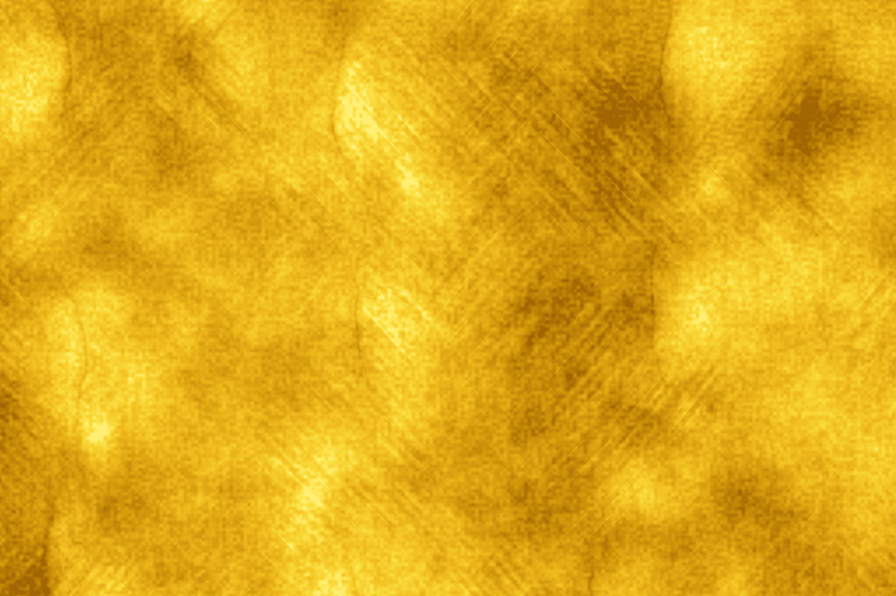
Give the GLSL for this texture, as a Shadertoy shader.

```glsl
// Burnished gold leaf: cloudy sheen, creased lobes, hot glints, diagonal scratches and fine grain.

const vec2 CELL = vec2(0.50, 0.44);   // spacing of the creased lobes

// Gold tones from deep shadow to highlight
const vec3 GOLD[8] = vec3[8](
    vec3(0.63, 0.40, 0.01), vec3(0.73, 0.50, 0.02),
    vec3(0.81, 0.58, 0.04), vec3(0.87, 0.65, 0.07),
    vec3(0.93, 0.72, 0.11), vec3(0.96, 0.79, 0.16),
    vec3(0.98, 0.86, 0.24), vec3(1.00, 0.94, 0.45));

float hash(vec2 p) {
    return fract(sin(dot(p, vec2(127.1, 311.7))) * 43758.5453);
}

vec2 rotate(vec2 p, float angle) {
    float c = cos(angle), s = sin(angle);
    return vec2(c * p.x + s * p.y, c * p.y - s * p.x);
}

// Smooth value noise in -1..1
float noise(vec2 p) {
    vec2 i = floor(p), f = fract(p);
    f = f * f * (3.0 - 2.0 * f);
    float low = mix(hash(i), hash(i + vec2(1, 0)), f.x);
    float high = mix(hash(i + vec2(0, 1)), hash(i + vec2(1, 1)), f.x);
    return 2.0 * mix(low, high, f.y) - 1.0;
}

float fbm(vec2 p, int octaves) {
    float sum = 0.0, amplitude = 1.0;
    for (int i = 0; i < octaves; i++) {
        sum += amplitude * noise(p);
        p = rotate(p, 0.6) * 2.03 + 17.3;
        amplitude *= 0.52;
    }
    return sum;
}

// Soft diamond-like patches of light and shade
float clouds(vec2 p) {
    vec2 warp = vec2(noise(p * 5.0 + 3.1), noise(p * 5.0 + 41.7));
    return fbm(rotate(p + 0.035 * warp, 0.785) * 5.2 + 8.0, 4);
}

// Patches of short brush marks running roughly along one angle
float scratches(vec2 p, float angle, float seed) {
    vec2 q = rotate(p, angle + 0.02 * noise(p * 3.0 + seed)) + seed;
    float patches = smoothstep(-0.1, 0.55, noise(p * 6.0 + seed * 7.0));
    float brushed = noise(q * vec2(14.0, 120.0));
    float bright = smoothstep(0.5, 0.9, noise(q * vec2(12.0, 150.0) + 31.0));
    return patches * (0.6 * brushed + 0.6 * bright);
}

// Woven fibres and speckle
float grain(vec2 p) {
    float weave = noise(p * vec2(165.0, 45.0)) + noise(p * vec2(45.0, 165.0) + 57.0);
    return 0.24 * weave + 0.6 * noise(p * 170.0 + 91.0);
}

// Thin dark branching wrinkles
float wrinkles(vec2 p) {
    float ridge = abs(fbm(p * vec2(32.0, 22.0), 2));
    return 1.0 - smoothstep(0.0, 0.16, ridge);
}

// One bright lobe, sharp along its crease, with a glint above it
float lobe(vec2 d, vec2 p, float strength) {
    float wobble = 0.014 * noise(p * 13.0) + 0.005 * noise(p * 45.0);
    float edge = d.x + 0.06 - 1.8 * d.y * d.y + wobble;
    float body = exp(-dot(d / vec2(0.095, 0.105), d / vec2(0.095, 0.105)));
    float lit = smoothstep(-0.005, 0.025, edge) * body;
    float reach = 1.0 - smoothstep(0.05, 0.16, abs(d.y));
    float crease = exp(-edge * edge / 0.000014) * reach;
    float glint = exp(-length((d - vec2(0.035, 0.22)) * vec2(1.1, 0.9)) / 0.045);
    float veins = wrinkles(p) * body;
    return strength * (1.8 * lit + 2.8 * glint) - 0.7 * crease - 0.45 * veins;
}

// Scattered lobes, facing left or right at random
float lobes(vec2 p) {
    vec2 home = floor(p / CELL);
    float sum = 0.0;
    for (int y = -1; y <= 1; y++) {
        for (int x = -1; x <= 1; x++) {
            vec2 id = home + vec2(x, y);
            vec2 jitter = vec2(hash(id + 5.3), hash(id + 19.1)) - 0.5;
            vec2 d = p - (id + 0.5 + 0.35 * jitter) * CELL;
            d.x *= hash(id + 2.7) < 0.5 ? -1.0 : 1.0;
            sum += lobe(d, p, mix(0.75, 1.15, hash(id + 11.9)));
        }
    }
    return sum;
}

vec3 goldRamp(float tone) {
    float u = clamp(3.35 + 1.45 * tone, 0.0, 6.99);
    int i = int(u);
    return mix(GOLD[i], GOLD[i + 1], u - float(i));
}

void mainImage(out vec4 fragColor, in vec2 fragCoord) {
    vec2 p = fragCoord / iResolution.y;

    // Layered relief, centred near zero
    float tone = 1.6 * clouds(p) + lobes(p + vec2(0.12, 0.2)) - 0.3;
    tone += scratches(p, 0.85, 3.0) + scratches(p, -0.8, 11.0);
    tone += grain(p);

    fragColor = vec4(goldRamp(tone), 1.0);
}
```
